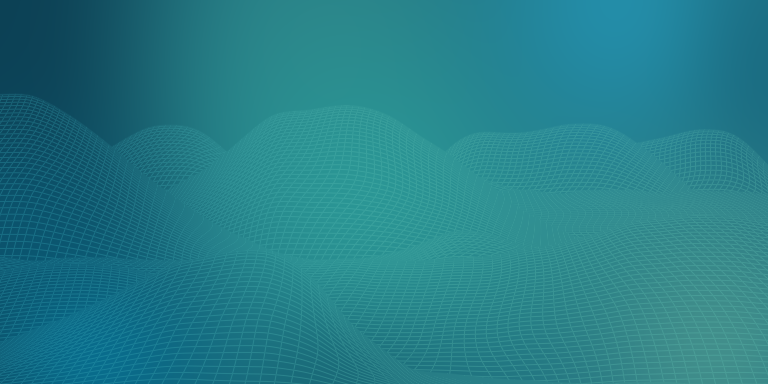
This background is drawn by a Shadertoy shader. Its source:

```glsl
float hash(vec2 p) {
    return fract(sin(dot(p, vec2(12.9898, 78.233))) * 43758.5453);
}

float noise(vec2 p) {
    vec2 cell = floor(p);
    vec2 f = fract(p);
    f = f * f * (3.0 - 2.0 * f);
    float low = mix(hash(cell), hash(cell + vec2(1, 0)), f.x);
    float high = mix(hash(cell + vec2(0, 1)), hash(cell + vec2(1, 1)), f.x);
    return mix(low, high, f.y);
}

// Bell-shaped hill with its own width on each side
float hill(float x, float centre, float leftWidth, float rightWidth, float height) {
    float d = (x - centre) / (x < centre ? leftWidth : rightWidth);
    return height * exp(-d * d);
}

vec3 glow(vec3 base, vec2 p, vec2 centre, vec2 radius, vec3 tint, float strength) {
    vec2 q = (p - centre) / radius;
    return mix(base, tint, strength * exp(-dot(q, q)));
}

// Thin lines at whole values of a coordinate, with constant width on the canvas
float gridLine(float coord, float width, float pixel) {
    float slope = max(length(vec2(dFdx(coord), dFdy(coord))) / pixel, 0.001);
    float dist = abs(fract(coord - 0.5) - 0.5) / slope;
    float line = 1.0 - smoothstep(width - 0.5 * pixel, width + 0.8 * pixel, dist);
    // Replace lines too dense to resolve by their mean
    return mix(line, 0.45, smoothstep(0.35, 0.7, slope * pixel));
}

// Cover everything below a ridge with a curved wire mesh
void addSheet(inout float mesh, vec2 p, float ridge, float base, vec2 density,
              float centre, float spread, float seed, float pixel) {
    ridge += 0.012 * (noise(vec2(p.x * 11.0, seed)) - 0.5);
    float below = ridge - p.y;
    float depth = max(below, 0.0) / max(ridge - base, 0.04);
    float sway = noise(vec2(p.x * 3.0, depth * 2.0) + seed * 7.0) - 0.5;
    float row = density.y * pow(depth + 0.001, 0.75) + 2.0 * sway;
    float column = density.x * ((p.x - centre) / (1.0 + spread * depth)
                 + 0.10 * sway + 0.25 * ridge * depth);
    float width = 0.0009;
    float lines = max(gridLine(row, width, pixel), gridLine(column, width, pixel));
    float rim = 0.5 * exp(-max(below, 0.0) / 0.006);
    float cover = smoothstep(-pixel, pixel, below);
    mesh = mix(mesh, max(lines, rim), cover);
}

vec3 backdrop(vec2 p) {
    vec3 c = mix(vec3(0.045, 0.25, 0.33), vec3(0.12, 0.44, 0.50), smoothstep(0.1, 0.75, p.x));
    c = glow(c, p, vec2(0.85, 0.90), vec2(0.42, 0.45), vec3(0.18, 0.53, 0.54), 0.8);
    c = glow(c, p, vec2(1.50, 0.40), vec2(0.50, 0.30), vec3(0.16, 0.52, 0.53), 0.7);
    c = glow(c, p, vec2(0.95, 0.50), vec2(0.42, 0.40), vec3(0.17, 0.60, 0.59), 0.9);
    c = glow(c, p, vec2(1.62, 1.00), vec2(0.35, 0.40), vec3(0.14, 0.56, 0.67), 0.95);
    c = glow(c, p, vec2(2.00, 0.80), vec2(0.20, 0.35), vec3(0.08, 0.38, 0.48), 0.5);
    c = glow(c, p, vec2(1.87, 0.10), vec2(0.32, 0.35), vec3(0.27, 0.57, 0.55), 0.9);
    c = glow(c, p, vec2(0.05, 0.42), vec2(0.35, 0.25), vec3(0.04, 0.36, 0.47), 0.6);
    c = glow(c, p, vec2(0.85, 0.00), vec2(0.32, 0.18), vec3(0.08, 0.38, 0.44), 0.6);
    return glow(c, p, vec2(0.25, 0.06), vec2(0.30, 0.25), vec3(0.03, 0.44, 0.57), 0.9);
}

float terrain(vec2 p, float pixel) {
    float x = p.x;
    float mesh = 0.0;
    // Distant right ranges
    float farRight = 0.40 + hill(x, 1.87, 0.55, 0.207, 0.26);
    addSheet(mesh, p, farRight, 0.38, vec2(70, 26), 1.8, 0.2, 1.0, pixel);
    float right = 0.40 + hill(x, 1.536, 0.40, 0.27, 0.282) + hill(x, 1.2, 0.13, 0.13, 0.10);
    addSheet(mesh, p, right, 0.37, vec2(70, 30), 1.5, 0.25, 2.0, pixel);
    float shoulder = 0.42 + hill(x, 1.0, 0.4, 0.4, 0.18);
    addSheet(mesh, p, shoulder, 0.30, vec2(60, 22), 1.4, 0.4, 3.0, pixel);
    // Left and central mountains
    float leftPeak = 0.50 + hill(x, 0.45, 0.237, 0.19, 0.18);
    addSheet(mesh, p, leftPeak, 0.40, vec2(65, 24), 0.45, 0.2, 4.0, pixel);
    float mountain = 0.33 + hill(x, 0.9, 0.5, 0.43, 0.395) + hill(x, 0.68, 0.09, 0.09, 0.025);
    addSheet(mesh, p, mountain, 0.28, vec2(62, 40), 0.95, 0.25, 5.0, pixel);
    float leftSlope = 0.30 + hill(x, 0.0, 0.48, 0.48, 0.46);
    addSheet(mesh, p, leftSlope, 0.22, vec2(58, 38), 0.1, 0.25, 6.0, pixel);
    // Valley floor and its low rises
    float rise = 0.32 + hill(x, 1.21, 0.16, 0.2, 0.075);
    addSheet(mesh, p, rise, 0.25, vec2(55, 16), 1.2, 0.2, 7.0, pixel);
    float ground = 0.325 + hill(x, 1.8, 0.36, 0.6, 0.115);
    addSheet(mesh, p, ground, -0.05, vec2(48, 40), 1.1, 0.9, 8.0, pixel);
    // Foreground hills
    float lowHill = hill(x, 0.21, 0.7, 0.6, 0.32);
    addSheet(mesh, p, lowHill, 0.0, vec2(45, 32), 0.2, 0.4, 9.0, pixel);
    float frontHill = hill(x, 0.68, 0.62, 0.27, 0.349);
    addSheet(mesh, p, frontHill, -0.05, vec2(40, 27), 0.6, 0.5, 10.0, pixel);
    return mesh;
}

void mainImage(out vec4 fragColor, in vec2 fragCoord) {
    float pixel = 1.0 / iResolution.y;
    vec2 p = fragCoord * pixel;
    vec3 lineColor = mix(vec3(0.22, 0.68, 0.74), vec3(0.38, 0.76, 0.70), smoothstep(0.0, 1.2, p.x));
    vec3 color = mix(backdrop(p), lineColor, 0.30 * terrain(p, pixel));
    fragColor = vec4(color, 1.0);
}
```
